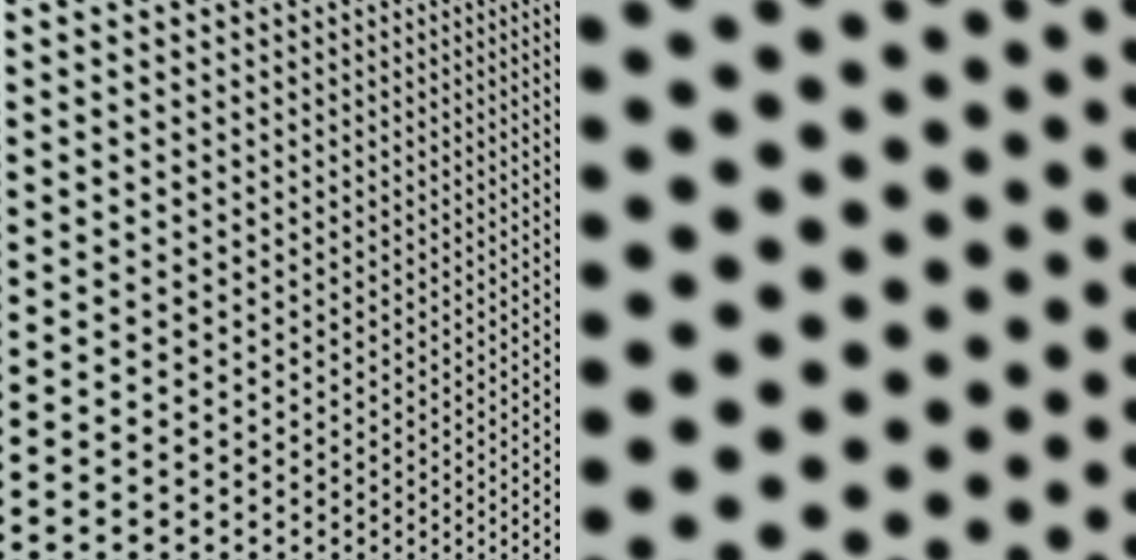
Left, the full canvas; right, a detail of the centre.
This texture is drawn by a WebGL 1 fragment shader. Its source:

```glsl
precision highp float;

uniform vec2 u_resolution;

const vec3 COOL_METAL = vec3(0.695, 0.730, 0.712);
const vec3 WARM_METAL = vec3(0.680, 0.688, 0.668);
const vec3 HOLE_DARK = vec3(0.065, 0.090, 0.082);
const vec3 EDGE_LIGHT = vec3(0.82, 0.86, 0.85);

const float CONVERGENCE = 0.231;   // loss of scale from left to right
const float COLUMN_DENSITY = 31.35;
const float ROW_DENSITY = 31.6;
const float COLUMN_PITCH = 0.87;   // column spacing in row spacings

vec2 hash2(vec2 p) {
  vec2 q = vec2(dot(p, vec2(127.1, 311.7)), dot(p, vec2(269.5, 183.3)));
  return fract(sin(q) * 43758.545) * 2.0 - 1.0;
}

float gradientNoise(vec2 p) {
  vec2 i = floor(p);
  vec2 f = fract(p);
  vec2 w = f * f * f * (f * (f * 6.0 - 15.0) + 10.0);
  float a = dot(hash2(i), f);
  float b = dot(hash2(i + vec2(1.0, 0.0)), f - vec2(1.0, 0.0));
  float c = dot(hash2(i + vec2(0.0, 1.0)), f - vec2(0.0, 1.0));
  float d = dot(hash2(i + vec2(1.0, 1.0)), f - vec2(1.0, 1.0));
  return mix(mix(a, b, w.x), mix(c, d, w.x), w.y);
}

// Sheet receding to the right, its rows meeting level with the bottom edge
vec2 sheetCoords(vec2 uv) {
  float x = uv.x - 0.012 * (1.0 - uv.y) * (1.0 - uv.x);
  float scale = 1.0 - CONVERGENCE * x;
  return vec2(COLUMN_DENSITY * x, ROW_DENSITY * uv.y) / scale;
}

// Offset from the nearest hole centre in xy, hole index in zw
vec4 nearestHole(vec2 sheet) {
  float column = floor(sheet.x - 0.07);
  float even = 1.0 - mod(column, 2.0);
  float shift = 0.25 + 0.5 * even;
  float row = floor(sheet.y - shift + 0.5);
  vec2 offset = sheet - vec2(column + 0.57, row + shift);
  return vec4(offset * vec2(COLUMN_PITCH, 1.0), column, row);
}

// 0 inside a hole, 1 on the metal
float holeCoverage(vec2 offset, vec2 id, float softness) {
  vec2 vary = hash2(id + 7.3);
  float radius = 0.247 + 0.009 * vary.x;
  float dist = length(offset + 0.016 * hash2(id));
  return smoothstep(radius - softness, radius + softness, dist);
}

// Lighting, mottling and fine grain of the bare sheet
vec3 metalColor(vec2 uv) {
  vec3 color = mix(COOL_METAL, WARM_METAL, smoothstep(0.0, 0.9, uv.x));
  float shade = 1.0 - 0.04 * uv.x * uv.y;
  shade += 0.025 * gradientNoise(uv * 5.0);
  shade += 0.025 * gradientNoise(uv * 65.0);
  shade += 0.025 * gradientNoise(uv * 190.0);
  color *= shade;
  float edge = (1.0 - smoothstep(0.002, 0.014, uv.x)) * smoothstep(0.5, 1.0, uv.y);
  return mix(color, EDGE_LIGHT, 0.7 * edge);
}

void main() {
  vec2 uv = gl_FragCoord.xy / u_resolution;
  vec4 hole = nearestHole(sheetCoords(uv));
  float softness = 0.146 + 0.02 * uv.y;
  float metal = holeCoverage(hole.xy, hole.zw, softness);

  // Faint shading around each hole, and a pale lower rim
  float dist = length(hole.xy);
  float halo = mix(0.95, 1.02, smoothstep(0.32, 0.50, dist));
  float rim = smoothstep(0.30, 0.37, dist) * (1.0 - smoothstep(0.37, 0.46, dist));
  halo += 0.035 * rim * smoothstep(0.05, 0.35, -hole.y);

  vec3 color = mix(HOLE_DARK, metalColor(uv) * halo, metal);
  color += HOLE_DARK * 0.25 * gradientNoise(hole.zw * 0.37 + 0.2);
  gl_FragColor = vec4(color, 1.0);
}
```
